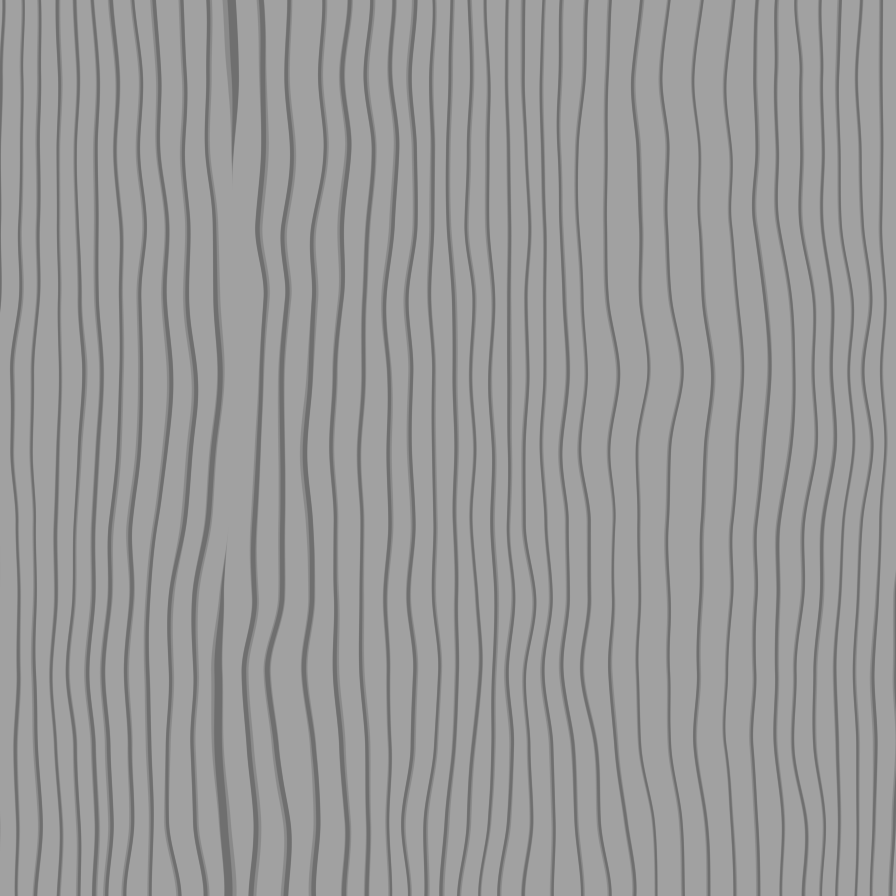
Reproduce this texture procedurally as a Shadertoy shader.

```glsl
// Grey wood grain: thin, wavering vertical lines with a soft shade on one side.
// Each line wanders by noise shared with its neighbours, so that lines bend
// together without crossing; one line breaks off and leaves a wider gap.

const vec3 WOOD_COLOR  = vec3(0.63);
const vec3 SHADE_COLOR = vec3(0.54);
const vec3 GROOVE_COLOR = vec3(0.435);

const float LINE_COUNT = 39.0;
const float GROOVE_HALF_WIDTH = 0.0017;
const float SHADE_HALF_WIDTH = 0.0026;

const float SPACING_AMOUNT = 0.6;   // slow change of spacing across the canvas
const float SPACING_RATE = 14.0;
const float BROAD_X = 0.28;         // where the lines are broadest and widest apart

const float DRIFT = 0.6;            // long bends, in line spacings
const float WOBBLE = 0.27;          // short bends shared by neighbours
const float JITTER = 0.11;          // short bends of a single line

const float BROKEN_LINE = 10.0;
const float GAP_CENTER = 0.60;
const float GAP_HALF_HEIGHT = 0.185;

float hash(vec2 p) {
    vec3 q = fract(vec3(p.xyx) * 0.1031);
    q += dot(q, q.yzx + 33.33);
    return fract((q.x + q.y) * q.z);
}

// Value noise from -1 to 1
float noise(vec2 p) {
    vec2 cell = floor(p);
    vec2 f = fract(p);
    f = f * f * (3.0 - 2.0 * f);
    float low = mix(hash(cell), hash(cell + vec2(1.0, 0.0)), f.x);
    float high = mix(hash(cell + vec2(0.0, 1.0)), hash(cell + vec2(1.0)), f.x);
    return mix(low, high, f.y) * 2.0 - 1.0;
}

// Center of a line at height y, in line spacings
float lineCenter(float id, float y) {
    float drift = DRIFT * noise(vec2(id * 0.15 + 20.0, y * 3.5 + 5.0));
    float wobble = WOBBLE * noise(vec2(id * 0.35 + 40.0, y * 12.0 + 9.0));
    float jitter = JITTER * noise(vec2(id + 70.0, y * 9.0 + hash(vec2(id + 50.0, 3.0))));
    return id + 0.5 + drift + wobble + jitter;
}

// Relative width of a line; the broken one swells, then tapers to nothing
float lineWidth(float id, vec2 uv) {
    float offset = (uv.x - BROAD_X) / 0.15;
    float width = 0.82 + 0.55 * exp(-offset * offset);
    width *= 1.0 + 0.22 * noise(vec2(id + 90.0, uv.y * 5.0));
    if (id == BROKEN_LINE) {
        float fromGap = abs(uv.y - GAP_CENTER) - GAP_HALF_HEIGHT;
        width *= 2.0 * smoothstep(0.0, 0.17, fromGap);
    }
    return width;
}

// Smooth coverage of a stripe, fading when it is thinner than a pixel
float stripe(float dist, float halfWidth, float blur) {
    float edge = 1.0 - smoothstep(halfWidth - blur, halfWidth + blur, abs(dist));
    return edge * clamp(halfWidth / blur, 0.0, 1.0);
}

void mainImage(out vec4 fragColor, in vec2 fragCoord) {
    vec2 uv = fragCoord / iResolution.y;
    float blur = 0.75 / iResolution.y;

    // Uneven spacing: position and its rate of change, in lines
    float phase = SPACING_RATE * (uv.x - 0.3);
    float across = LINE_COUNT * uv.x - SPACING_AMOUNT * sin(phase);
    float density = LINE_COUNT - SPACING_AMOUNT * SPACING_RATE * cos(phase);

    float groove = 0.0;
    float shade = 0.0;
    for (int i = -2; i <= 2; i++) {
        float id = floor(across) + float(i);
        float dist = (across - lineCenter(id, uv.y)) / density;
        float width = lineWidth(id, uv);

        // The shade slips from one side of the groove to the other
        float side = clamp(2.0 * noise(vec2(id + 120.0, uv.y * 4.0)), -1.0, 1.0);
        float shift = side * 0.0011 * width;
        groove = max(groove, stripe(dist, GROOVE_HALF_WIDTH * width, blur));
        shade = max(shade, stripe(dist - shift, SHADE_HALF_WIDTH * width, blur));
    }

    vec3 color = mix(WOOD_COLOR, SHADE_COLOR, shade);
    color = mix(color, GROOVE_COLOR, groove);
    fragColor = vec4(color, 1.0);
}
```
